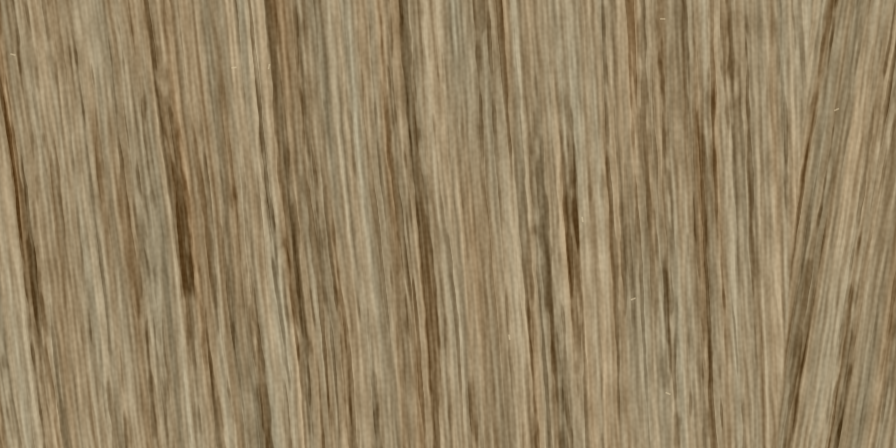
A Shadertoy shader for this texture:

```glsl
// Close-up of oak veneer: long, slightly fanned grain with dark pore streaks.
// Stretched gradient noise at several widths sets the tone along each fibre;
// two sheets with different grain directions meet at a slanted seam on the right.

const vec3 DARK_WOOD = vec3(0.36, 0.28, 0.17);
const vec3 PALE_WOOD = vec3(0.71, 0.64, 0.515);
const vec3 WARM_SHIFT = vec3(0.022, -0.009, -0.026);
const vec3 FLECK_COLOR = vec3(0.84, 0.77, 0.63);

vec2 hash2(vec2 p) {
    vec3 q = fract(p.xyx * vec3(0.1031, 0.1030, 0.0973));
    q += dot(q, q.yzx + 33.33);
    return fract((q.xx + q.yz) * q.zy);
}

vec2 gradientAt(vec2 cell) {
    float angle = 6.2832 * hash2(cell + 57.0).x;
    return vec2(cos(angle), sin(angle));
}

// Gradient noise, roughly -1 to 1
float noise(vec2 p) {
    vec2 i = floor(p), f = fract(p);
    vec2 w = f * f * f * (f * (f * 6.0 - 15.0) + 10.0);
    float a = dot(gradientAt(i), f);
    float b = dot(gradientAt(i + vec2(1, 0)), f - vec2(1, 0));
    float c = dot(gradientAt(i + vec2(0, 1)), f - vec2(0, 1));
    float d = dot(gradientAt(i + vec2(1, 1)), f - vec2(1, 1));
    return 1.5 * mix(mix(a, b, w.x), mix(c, d, w.x), w.y);
}

// Noise drawn out along the grain: x across the fibres, y along them
float fibre(vec2 g, float across, float along, float seed) {
    return noise(g * vec2(across, along) + seed * vec2(17.3, 9.37));
}

// Straightens a sheet whose grain leans by the given slope
vec2 grainCoords(vec2 p, float slope) {
    float wobble = 0.006 * noise(p * vec2(4.0, 2.2));
    return vec2(p.x + slope * (p.y - 0.5) + wobble, p.y);
}

// Ragged dark streaks, gathered in clusters
float poreStreaks(vec2 g, float across, float along, float seed) {
    float cluster = smoothstep(-0.45, 0.3, fibre(g, across * 0.3, 0.6, seed + 3.0));
    float ragged = 0.34 * fibre(g, 100.0, 10.0, seed + 5.0)
                 + 0.20 * fibre(g, 70.0, 24.0, seed + 8.0);
    return cluster * smoothstep(0.12, 0.5, fibre(g, across, along, seed) + ragged);
}

vec3 woodColor(vec2 g, float seed) {
    float tone = 0.73;
    // Growth bands, then finer and finer fibres
    tone += 0.13 * fibre(g, 10.0, 0.5, seed);
    tone += 0.12 * fibre(g, 25.0, 0.6, seed + 1.0);
    tone += 0.18 * fibre(g, 57.0, 0.9, seed + 2.0);
    tone += 0.27 * fibre(g, 103.0, 1.8, seed + 3.0);
    tone += 0.21 * fibre(g, 123.0, 13.0, seed + 4.0);
    // Broad and thin pores
    tone -= 0.40 * poreStreaks(g, 31.0, 1.1, seed + 6.0);
    tone -= 0.38 * poreStreaks(g, 66.0, 2.0, seed + 13.0);
    // Warm and greyish stretches
    float warmth = 0.6 * fibre(g, 13.0, 1.3, seed + 21.0)
                 + 0.7 * fibre(g, 48.0, 1.7, seed + 22.0);
    return mix(DARK_WOOD, PALE_WOOD, clamp(tone, -0.15, 1.06)) + WARM_SHIFT * warmth;
}

// Sparse bright chips, one at most per grid cell
float flecks(vec2 p, float density, float share, float blur) {
    vec2 cell = floor(p * density);
    vec2 pick = hash2(cell + 11.0);
    vec2 center = (cell + 0.25 + 0.5 * hash2(cell + 71.0)) / density;
    float angle = 6.2832 * pick.y;
    vec2 dir = vec2(cos(angle), sin(angle));
    vec2 d = p - center;
    float along = clamp(dot(d, dir), -0.004, 0.004);
    float dist = length(d - dir * along) - 0.0015;
    return step(pick.x, share) * (1.0 - smoothstep(-blur, blur, dist));
}

void mainImage(out vec4 fragColor, in vec2 fragCoord) {
    vec2 p = fragCoord / iResolution.y;
    float blur = max(0.0025, 1.0 / iResolution.y);

    // Left sheet fans from leaning to upright; right sheet leans the other way
    float leftSlope = mix(0.13, 0.03, clamp(p.x / 1.75, 0.0, 1.0));
    vec3 leftSheet = woodColor(grainCoords(p, leftSlope), 2.0);
    vec3 rightSheet = woodColor(grainCoords(p, -0.15), 41.0) - 0.02;

    float seamX = 1.735 + 0.08 * p.y;
    float seam = smoothstep(-0.006, 0.006, p.x - seamX);
    vec3 color = mix(leftSheet, rightSheet, seam);

    // Fine surface mottle and chips
    color += 0.03 * noise(p * vec2(118.0, 90.0));
    color = mix(color, FLECK_COLOR, 0.7 * flecks(p, 11.0, 0.06, blur));
    fragColor = vec4(color, 1.0);
}
```
